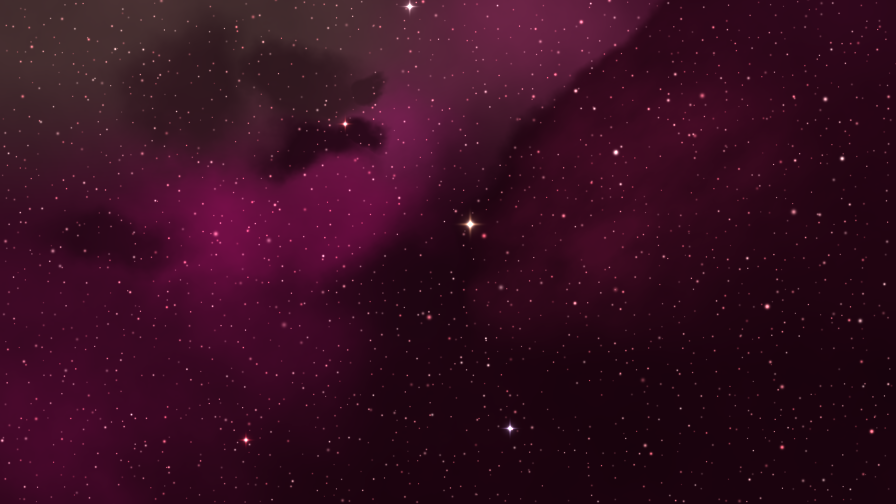
Reproduce this texture procedurally as a WebGL 2 fragment shader.

```glsl
#version 300 es
precision highp float;
// A magenta nebula with dark dust clouds under a dense field of stars.
uniform vec2 u_resolution;
out vec4 fragColor;

const vec3 NIGHT = vec3(0.105, 0.012, 0.055);
const vec3 PLUM = vec3(0.20, 0.032, 0.12);
const vec3 ASH = vec3(0.275, 0.185, 0.19);
const vec3 ROSE = vec3(0.43, 0.14, 0.28);
const vec3 MAGENTA = vec3(0.52, 0.06, 0.32);
const vec3 WINE = vec3(0.27, 0.045, 0.145);
const vec3 SOOT = vec3(0.075, 0.008, 0.04);

float hash(vec2 p) {
  return fract(sin(dot(p, vec2(127.1, 311.7))) * 43758.5453);
}

float noise(vec2 p) {
  vec2 i = floor(p), f = fract(p);
  f = f * f * (3.0 - 2.0 * f);
  return mix(mix(hash(i), hash(i + vec2(1, 0)), f.x),
             mix(hash(i + vec2(0, 1)), hash(i + vec2(1, 1)), f.x), f.y);
}

float fbm(vec2 p) {
  float sum = 0.0, amp = 0.5;
  for (int i = 0; i < 6; i++) {
    sum += amp * noise(p);
    p = mat2(1.6, 1.2, -1.2, 1.6) * p + 7.3;
    amp *= 0.5;
  }
  return sum;
}

// Soft elliptical glow
float glow(vec2 p, vec2 center, vec2 radius) {
  vec2 q = (p - center) / radius;
  return exp(-dot(q, q));
}

// Ellipse with a controllable edge softness
float puff(vec2 p, vec2 center, vec2 radius, float soft) {
  return 1.0 - smoothstep(1.0 - soft, 1.0 + soft, length((p - center) / radius));
}

// One jittered star per chosen grid cell
vec3 starLayer(vec2 p, float cells, float density, float radius, float gain) {
  vec2 id = floor(p * cells);
  vec2 jitter = vec2(hash(id + 3.1), hash(id + 17.7));
  vec2 center = (id + 0.15 + 0.7 * jitter) / cells;
  float size = max(radius * mix(0.7, 1.2, hash(id + 41.3)), 0.5 / u_resolution.y);
  float present = step(hash(id + 9.2), density);
  vec3 tint = mix(vec3(1.0, 0.42, 0.48), vec3(1.0, 0.9, 0.88), hash(id + 23.9));
  float power = mix(0.25, 1.0, pow(hash(id + 57.4), 1.5));
  return tint * gain * present * power * glow(p, center, vec2(size));
}

// Bright star with a halo and four short spikes
vec3 brightStar(vec2 p, vec2 center, float size, vec3 tint) {
  float spikes = glow(p, center, size * vec2(2.6, 0.4)) + glow(p, center, size * vec2(0.4, 2.6));
  float halo = 0.2 * glow(p, center, vec2(size * 2.5));
  return vec3(glow(p, center, vec2(size))) + tint * (0.6 * spikes + halo);
}

void main() {
  vec2 p = gl_FragCoord.xy / u_resolution.y;
  float broad = fbm(p * 4.0 + 2.0), fine = fbm(p * 9.0 + 11.0);
  vec2 warp = vec2(fbm(p * 6.0 + 31.0), fbm(p * 6.0 + 73.0)) - 0.49;
  vec2 w = p + 0.17 * warp;

  // Sky: ash in the upper left, rose at the top, night below and right
  float leftSide = 1.0 - smoothstep(0.3, 1.15, p.x);
  vec3 col = mix(NIGHT, PLUM, leftSide * smoothstep(-0.1, 0.5, p.y + 0.3 * (broad - 0.5)));
  col = mix(col, PLUM * 1.1, 0.8 * smoothstep(0.5, 1.0, p.y));
  col = mix(col, ASH, smoothstep(0.5, 0.92, p.y) * (1.0 - smoothstep(0.65, 1.3, p.x)));
  col = mix(col, ROSE, 0.85 * glow(w, vec2(1.06, 0.95), vec2(0.29, 0.20)));

  // Magenta emission
  float texture1 = 0.6 + 0.8 * broad;
  col = mix(col, MAGENTA, min(0.9, texture1 * 0.88 * glow(w, vec2(0.475, 0.53), vec2(0.21, 0.15))));
  col = mix(col, MAGENTA, 0.6 * texture1 * glow(w, vec2(0.73, 0.60), vec2(0.19, 0.12)));
  col = mix(col, ROSE * vec3(1.1, 0.8, 1.15), 0.75 * glow(w, vec2(0.82, 0.74), vec2(0.10, 0.09)));
  col = mix(col, MAGENTA * 0.65, 0.7 * texture1 * glow(w, vec2(0.13, 0.14), vec2(0.26, 0.24)));
  col = mix(col, MAGENTA * 0.6, 0.5 * glow(w, vec2(0.53, 0.33), vec2(0.16, 0.13)));

  // Billowing dust: pale smoke above, dense clouds below
  float smoke = max(puff(w, vec2(0.60, 0.83), vec2(0.15, 0.08), 0.3), puff(w, vec2(0.38, 0.79), vec2(0.10, 0.12), 0.5));
  smoke = max(smoke, puff(w, vec2(0.75, 0.825), vec2(0.035, 0.03), 0.3));
  col = mix(col, vec3(0.17, 0.075, 0.105), 0.75 * smoke);
  float dust = max(puff(w, vec2(0.64, 0.70), vec2(0.11, 0.055), 0.4), puff(w, vec2(0.73, 0.725), vec2(0.05, 0.035), 0.4));
  dust = max(dust, 0.75 * puff(w, vec2(0.24, 0.52), vec2(0.13, 0.055), 0.5));
  dust = max(dust, 0.8 * puff(w, vec2(0.82, 0.43), vec2(0.20, 0.06), 0.7));
  dust = max(dust, 0.6 * puff(w, vec2(0.90, 0.58), vec2(0.08, 0.15), 0.8));
  col = mix(col, vec3(0.12, 0.02, 0.07), 0.85 * dust);

  // Great dark mass: curved left rim and streaked wine interior
  float rimX = 0.925 + 1.33 * pow(max(p.y - 0.55, 0.0), 1.5);
  float depth = p.x - rimX + 0.14 * warp.x + 0.05 * (fine - 0.5);
  float mass = smoothstep(-0.015, 0.03, depth) * smoothstep(0.25, 0.48, p.y);
  float streaks = fbm(mat2(0.8, -0.6, 0.6, 0.8) * p * vec2(7.0, 13.0) + 5.0);
  float lit = glow(w, vec2(1.27, 0.74), vec2(0.30, 0.24)) + 0.9 * glow(w, vec2(1.08, 0.45), vec2(0.24, 0.15));
  vec3 body = mix(NIGHT * 1.2, WINE, clamp(lit * (0.25 + 1.3 * streaks), 0.0, 1.0));
  body = mix(body, PLUM, 0.6 * smoothstep(0.72, 1.0, p.y) * smoothstep(1.2, 1.6, p.x));
  body = mix(body, SOOT, 0.8 * exp(-max(depth, 0.0) / 0.06) * smoothstep(1.0, 0.7, p.y));
  col = mix(col, body, mass * 0.95);
  col *= 0.82 + 0.36 * mix(broad, fine, 0.5);

  // Scattered stars, from faint to strong
  col += starLayer(p, 44.0, 0.55, 0.0017, 0.75);
  col += starLayer(p + 4.7, 19.0, 0.45, 0.0024, 1.0);
  col += starLayer(p + 9.1, 7.0, 0.28, 0.0038, 1.3);
  col += brightStar(p, vec2(0.933, 0.555), 0.0062, vec3(1.0, 0.75, 0.5));
  col += brightStar(p, vec2(1.012, 0.150), 0.0042, vec3(0.8, 0.7, 1.0));
  col += brightStar(p, vec2(0.813, 0.987), 0.0042, vec3(1.0, 0.9, 0.9));
  col += brightStar(p, vec2(0.488, 0.127), 0.0036, vec3(1.0, 0.2, 0.25));
  col += brightStar(p, vec2(0.685, 0.754), 0.0036, vec3(1.0, 0.35, 0.3));

  fragColor = vec4(clamp(col, 0.0, 1.0), 1.0);
}
```
